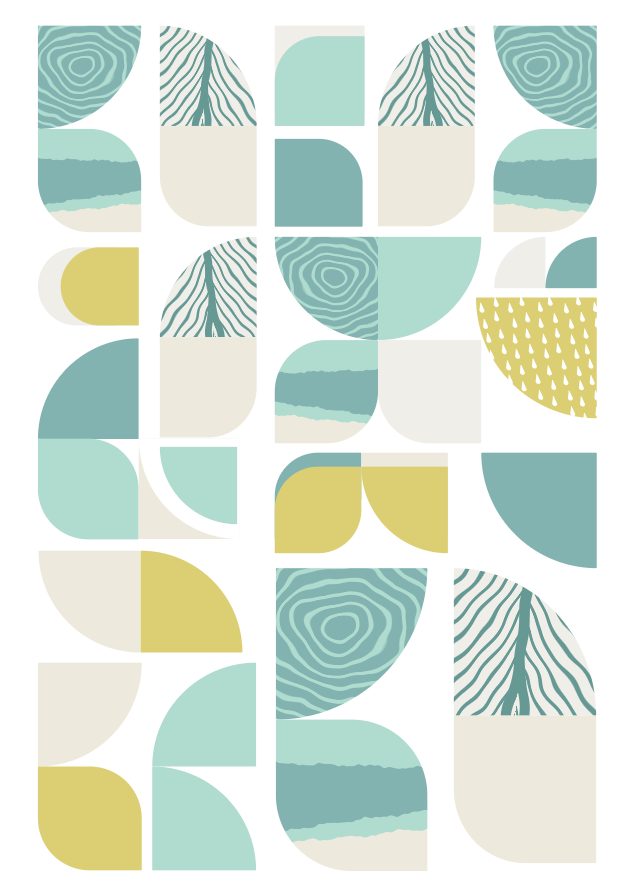
Give the GLSL for this background, as a WebGL 1 fragment shader.

```glsl
precision highp float;
uniform vec2 u_resolution;

#define PAPER vec3(1.0)
#define MINT vec3(0.69, 0.858, 0.812)
#define TEAL vec3(0.51, 0.702, 0.694)
#define PINE vec3(0.40, 0.595, 0.58)
#define OCHRE vec3(0.862, 0.81, 0.45)
#define CREAM vec3(0.93, 0.915, 0.868)
#define MIST vec3(0.938, 0.932, 0.914)
#define SHEET_HEIGHT 768.0
#define RING_GAP 0.088
#define VEIN_GAP 0.15
#define DROP_CELL vec2(12.0, 13.5)

// Rounded corner selectors, in fractions of a tile side
const vec4 TL = vec4(1, 0, 0, 0);
const vec4 TR = vec4(0, 1, 0, 0);
const vec4 BR = vec4(0, 0, 1, 0);
const vec4 BL = vec4(0, 0, 0, 1);

vec2 point;   // sheet position, y pointing down
float pixel;  // sheet units per pixel
vec3 canvas;

float cover(float d, float aa) { return clamp(0.5 - d / aa, 0.0, 1.0); }

vec2 hash2(vec2 c) {
  vec2 k = vec2(dot(c, vec2(127.1, 311.7)), dot(c, vec2(269.5, 183.3)));
  return fract(sin(k) * 43758.5) * 2.0 - 1.0;
}

float noise(vec2 x) {
  vec2 i = floor(x), f = fract(x), e = vec2(1, 0);
  vec2 w = f * f * (3.0 - 2.0 * f);
  float a = dot(hash2(i), f), b = dot(hash2(i + e), f - e);
  float c = dot(hash2(i + e.yx), f - e.yx), d = dot(hash2(i + 1.0), f - 1.0);
  return mix(mix(a, b, w.x), mix(c, d, w.x), w.y);
}

float corner(vec2 q, float r) { return length(max(r - q, 0.0)) - r; }

// Unit square with a radius for each corner
void paint(vec2 u, vec4 radii, vec3 color, float aa) {
  vec4 r = max(radii, aa);
  vec2 v = 1.0 - u;
  float d = max(max(corner(u, r.x), corner(vec2(v.x, u.y), r.y)),
                max(corner(v, r.z), corner(vec2(u.x, v.y), r.w)));
  canvas = mix(canvas, color, cover(d, aa));
}

// place: left, top, side
void tile(vec3 place, vec4 radii, vec3 color) {
  paint((point - place.xy) / place.z, radii, color, pixel / place.z);
}

vec2 flipX(vec2 u, float flip) { return vec2(mix(u.x, 1.0 - u.x, flip), u.y); }

// Wavering growth rings
vec3 whorl(vec2 u, float aa) {
  vec2 q = u - vec2(0.44, 0.38);
  float d = length(vec2(q.x * 0.85 + q.y * 0.1, q.y * 1.1 - q.x * 0.1));
  d += 0.09 * noise(u * 4.0 + 3.0) + 0.02 * noise(u * 10.0);
  d = max(d, 0.5 * RING_GAP);
  float ring = abs(mod(d + 0.5 * RING_GAP, RING_GAP) - 0.5 * RING_GAP);
  return mix(TEAL, MINT, cover(ring - 0.013, aa));
}

// Torn layers
vec3 strata(vec2 u, float aa) {
  float torn = 0.03 * noise(vec2(u.x * 7.0, 2.3)) + 0.02 * noise(vec2(u.x * 23.0, u.y * 3.0));
  float y = u.y + torn;
  vec3 color = mix(MINT, TEAL, cover(mix(0.28, 0.32, u.x) - y, aa));
  color = mix(color, MINT, cover(mix(0.73, 0.60, u.x) - y, aa));
  return mix(color, CREAM, cover(mix(0.83, 0.72, u.x) - u.y + torn, aa));
}

// Forked stem with drooping veins
vec3 veins(vec2 u, float aa) {
  float x = u.x - mix(0.53, 0.43, u.y) + 0.02 * noise(u * 6.0);
  float a = abs(x);
  float stem = abs(a - 0.065 * smoothstep(0.65, 1.0, u.y)) - 0.036;
  float droop = u.y - 1.25 * pow(a, 0.75) + 0.05 * step(0.0, x) + 0.07 * noise(u * 5.0);
  float vein = abs(mod(droop, VEIN_GAP) - 0.5 * VEIN_GAP) / 1.65 - 0.013;
  return mix(MIST, PINE, cover(min(stem, vein), aa));
}

// Slanted teardrops in staggered columns
float drops() {
  vec2 g = point + vec2(-0.18 * point.y, 0.0);
  g.y += 5.0 * mod(floor(g.x / DROP_CELL.x), 2.0);
  vec2 q = mod(g, DROP_CELL) - vec2(6.0, 3.0);
  q += hash2(floor(g / DROP_CELL)) * vec2(1.5, 1.0);
  float t = clamp(q.y / 6.0, 0.0, 1.0);
  return cover(length(q - vec2(0.0, 6.0 * t)) - mix(0.4, 2.1, t), pixel);
}

// Rings above layers
void ringStack(vec3 place, float flip, float ringFlip) {
  vec2 u = (point - place.xy) / place.z;
  float aa = pixel / place.z;
  paint(u, mix(BR, BL, flip), whorl(flipX(u, ringFlip), aa), aa);
  u = flipX(u, flip) - vec2(0, 1);
  paint(u, 0.5 * (TR + BL), strata(u, aa), aa);
}

// Veined arch above a plain foot
void arch(vec3 place, float flip) {
  vec2 u = flipX((point - place.xy) / (place.z * vec2(1.0, 1.036)), flip);
  float aa = pixel / place.z;
  paint(u, TR, veins(u, aa), aa);
  paint(u - vec2(0, 1), 0.5 * BL, CREAM, aa);
}

void main() {
  pixel = SHEET_HEIGHT / u_resolution.y;
  point = vec2(gl_FragCoord.x, u_resolution.y - gl_FragCoord.y) * pixel;
  canvas = PAPER;

  // Patterned stacks
  for (int i = 0; i < 2; i++) {
    float side = float(i);
    ringStack(vec3(32.5 + 390.5 * side, 22, 88.5), side, 0.0);
    arch(vec3(137.0 + 187.0 * side, 22, 83), side);
  }
  ringStack(vec3(235.5, 203, 88.5), 1.0, 1.0);
  ringStack(vec3(236.5, 487, 129.8), 0.0, 0.0);
  arch(vec3(137, 203, 83), 1.0);
  arch(vec3(389, 487, 122), 0.0);

  // Left column
  tile(vec3(32.5, 212, 67), 0.5 * (TL + BL), MIST);
  tile(vec3(52, 212, 67), 0.5 * (TL + BL), OCHRE);
  tile(vec3(32.5, 290, 86.3), TL, TEAL);
  tile(vec3(32.5, 376, 86.3), 0.5 * (TR + BL), MINT);
  tile(vec3(119, 376, 86), vec4(0), CREAM);
  tile(vec3(119, 376, 86), BL, PAPER);
  tile(vec3(137, 383, 66.3), BL, MINT);
  tile(vec3(33, 472, 87.3), BL, CREAM);
  tile(vec3(120.5, 472, 87.3), TR, OCHRE);
  tile(vec3(32.5, 568, 89), BR, CREAM);
  tile(vec3(32.5, 657, 89), 0.5 * (TR + BL), OCHRE);
  tile(vec3(130.5, 568, 89), TL, MINT);
  tile(vec3(130.5, 657, 89), TR, MINT);

  // Middle and right columns
  tile(vec3(235.5, 22, 77), vec4(0), MIST);
  tile(vec3(235.5, 31, 77), 0.5 * TL, MINT);
  tile(vec3(235.5, 119, 75.3), 0.5 * TR, TEAL);
  tile(vec3(324, 203, 88.5), BR, MINT);
  tile(vec3(324, 291.5, 88.5), 0.5 * BL, MIST);
  tile(vec3(235.5, 388, 74.2), 0.5 * (TL + BR), TEAL);
  tile(vec3(309.7, 388, 74.2), BL, CREAM);
  tile(vec3(235.5, 400, 74.2), 0.5 * (TL + BR), OCHRE);
  tile(vec3(309.7, 400, 74.2), BL, OCHRE);
  tile(vec3(423.5, 203, 44), TL, MIST);
  tile(vec3(467.5, 203, 44), TL, TEAL);
  tile(vec3(408, 255, 103.5), BL, mix(OCHRE, PAPER, drops()));
  tile(vec3(412.5, 388, 99), BL, TEAL);

  gl_FragColor = vec4(canvas, 1.0);
}
```
